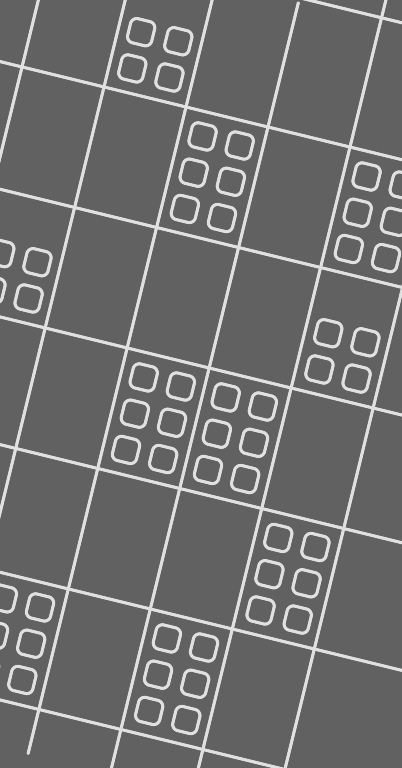
Write a Shadertoy shader that draws this pattern.

```glsl
// Tilted grid of thin pale lines on grey; some cells hold two columns of rounded square outlines.
// The plane is rotated into grid space (y runs down), then lines and squares are
// merged as one distance field and stroked with a smooth edge.

float roundedBox(vec2 p, float halfSize, float radius) {
    vec2 q = abs(p) - halfSize + radius;
    return length(max(q, 0.0)) + min(max(q.x, q.y), 0.0) - radius;
}

// Rotate about one grid crossing; x runs along the rows, y down the columns.
vec2 toGrid(vec2 p) {
    vec2 d = p - vec2(0.2422, 0.8607);
    float c = cos(0.2395), s = sin(0.2395);
    return vec2(c * d.x - s * d.y, -s * d.x - c * d.y);
}

// Distance to the grid lines, with loose ends above and below.
float gridLines(vec2 g, vec2 cell) {
    float column = clamp(round(g.x / cell.x), -2.0, 3.0);
    float row = clamp(round(g.y / cell.y), 0.0, 5.0);
    float top = column == 2.0 ? -0.3 : -0.166;
    float columnLine = length(vec2(g.x - column * cell.x, g.y - clamp(g.y, top, 0.866)));
    float rowLine = min(abs(g.y - row * cell.y), abs(g.y + 0.1732));
    return min(columnLine, rowLine);
}

// One bit per column tells whether a cell of this row is filled.
bool isFilled(ivec2 id) {
    const int rowBits[6] = int[6](2, 20, 17, 12, 16, 10);
    if (id.x < -2 || id.x > 2 || id.y < -1 || id.y > 4) return false;
    return ((rowBits[id.y + 1] >> (id.x + 2)) & 1) == 1;
}

// Distance to the square outlines; two of the rows leave out the upper pair.
float squareOutlines(vec2 g, vec2 cell) {
    vec2 id = floor(g / cell);
    if (!isFilled(ivec2(id))) return 1.0;
    vec2 q = g - (id + 0.5) * cell;
    float firstRow = (id.y == -1.0 || id.y == 1.0) ? 0.0 : -1.0;
    q.y -= 0.0486 * clamp(round(q.y / 0.0486), firstRow, 1.0);
    q.x = abs(q.x) - 0.0249;
    return abs(roundedBox(q, 0.0161, 0.0083));
}

void mainImage(out vec4 fragColor, in vec2 fragCoord) {
    vec2 g = toGrid(fragCoord / iResolution.y);
    vec2 cell = vec2(0.1099, 0.1615);
    float dist = min(gridLines(g, cell), squareOutlines(g, cell));

    // Stroke with a one-pixel soft edge
    float pixel = 1.0 / iResolution.y;
    float ink = 1.0 - smoothstep(-0.5 * pixel, 0.5 * pixel, dist - 0.0021);
    fragColor = vec4(vec3(mix(0.38, 0.88, ink)), 1.0);
}
```
